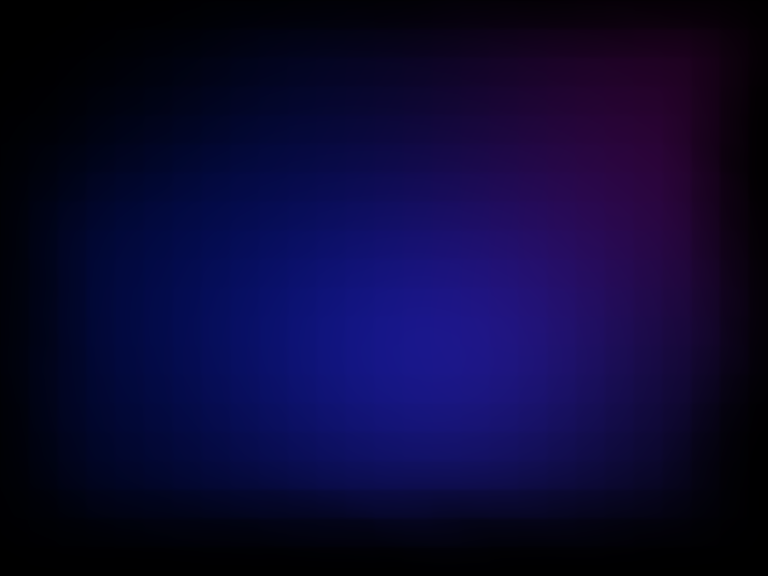
Reproduce this background procedurally as a WebGL 2 fragment shader.

```glsl
#version 300 es
precision highp float;

uniform vec2 u_resolution;
out vec4 outColor;

#define WIDE_BLUE vec3(0.003, 0.045, 0.320)
#define CORE_BLUE vec3(0.085, 0.055, 0.275)
#define MAGENTA vec3(0.155, 0.002, 0.125)
#define CELLS_HIGH 20.0
#define CELL_STRENGTH 0.3
#define RIPPLE 0.008

// Elliptical Gaussian light
float glow(vec2 p, vec2 center, vec2 radius) {
    vec2 d = (p - center) / radius;
    return exp(-dot(d, d));
}

// Pulls positions toward cell centres, with soft cell borders
vec2 softCells(vec2 p, vec2 count) {
    vec2 cell = p * count;
    vec2 f = fract(cell);
    vec2 border = smoothstep(0.94, 1.0, f) - smoothstep(0.06, 0.0, f);
    vec2 stepped = (floor(cell) + 0.5 + 0.5 * border) / count;
    return mix(p, stepped, CELL_STRENGTH);
}

// Layered diagonal sines for uneven borders
float ripple(vec2 p) {
    float sum = 0.0;
    float weight = 0.5;
    for (int i = 0; i < 3; i++) {
        sum += weight * sin(dot(p, vec2(13.0, 19.0)) + 2.0 * sin(p.x * 11.0));
        p = p.yx * 1.9 + 0.37;
        weight *= 0.5;
    }
    return sum;
}

// Fades along the four sides and the upper left corner
float vignette(vec2 p) {
    float wave = RIPPLE * ripple(p);
    float bulge = 0.018 * cos((p.y - 0.45) * 12.0);
    float left = smoothstep(-0.06, 0.15, p.x + wave);
    float right = 1.0 - smoothstep(0.87, 1.03, p.x - bulge + wave);
    float bottom = smoothstep(-0.01, 0.20, p.y + wave);
    float top = smoothstep(-0.06, 0.12, 1.0 - p.y + wave);
    float corner = smoothstep(0.02, 0.45, distance(p, vec2(0.0, 1.0)) + wave);
    return left * right * bottom * top * corner;
}

void main() {
    vec2 uv = gl_FragCoord.xy / u_resolution;
    float aspect = u_resolution.x / u_resolution.y;
    vec2 p = softCells(uv, CELLS_HIGH * vec2(aspect, 1.0));

    // Overlapping lights
    vec3 color = WIDE_BLUE * glow(p, vec2(0.40, 0.47), vec2(0.42));
    color += CORE_BLUE * glow(p, vec2(0.61, 0.35), vec2(0.28, 0.29));
    color += MAGENTA * glow(p, vec2(0.84, 0.72), vec2(0.28, 0.33));

    outColor = vec4(color * vignette(p), 1.0);
}
```
